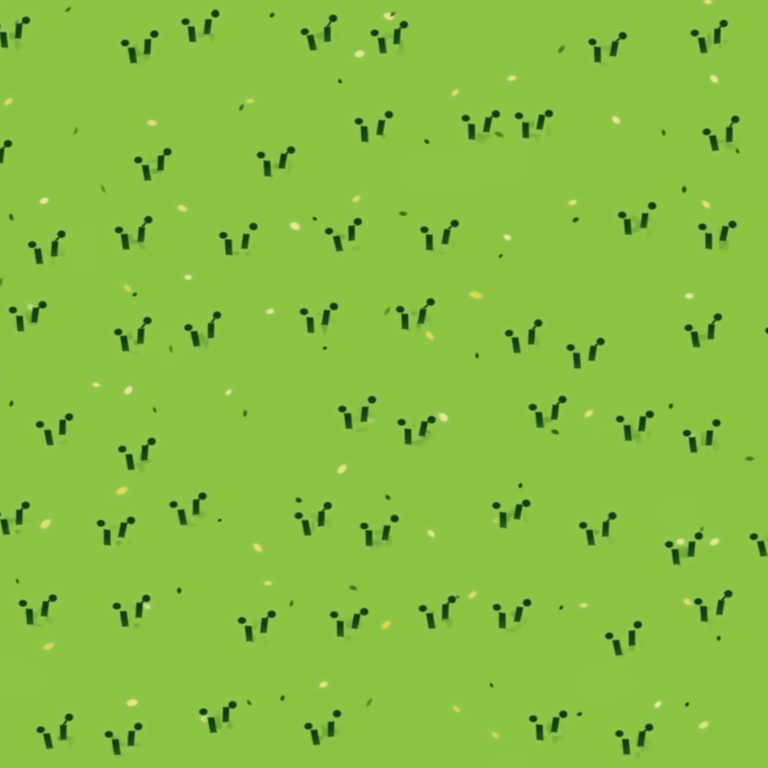
Give the GLSL for this texture, as a WebGL 1 fragment shader.

```glsl
precision highp float;
// A flat green meadow strewn with small dark two-stemmed sprouts, pale petals
// and dark specks. Each kind is scattered by one jittered mark per cell of a
// grid whose rows are shifted at random.
uniform vec2 u_resolution;

float hash(vec2 p) {
  vec3 q = fract(vec3(p.xyx) * vec3(0.1031, 0.1030, 0.0973));
  q += dot(q, q.yzx + 33.33);
  return fract((q.x + q.y) * q.z);
}

float noise(vec2 p) {
  vec2 i = floor(p), f = fract(p);
  f = f * f * (3.0 - 2.0 * f);
  return mix(mix(hash(i), hash(i + vec2(1, 0)), f.x),
             mix(hash(i + vec2(0, 1)), hash(i + vec2(1, 1)), f.x), f.y);
}

mat2 rotation(float a) {
  return mat2(cos(a), sin(a), -sin(a), cos(a));
}

// Offset from the mark of this cell, in hundredths of the canvas.
vec2 scatter(vec2 p, float count, float jitter, float seed, out vec2 id) {
  vec2 q = p * count;
  q.x += hash(vec2(floor(q.y), seed)) + 3.0;
  id = floor(q) + seed;
  vec2 shift = vec2(hash(id + 0.37), hash(id + 7.71)) - 0.5;
  return (fract(q) - 0.5 - shift * jitter) * 100.0 / count;
}

float segment(vec2 p, vec2 a, vec2 b) {
  vec2 d = b - a;
  return length(p - a - d * clamp(dot(p - a, d) / dot(d, d), 0.0, 1.0));
}

float box(vec2 p, vec2 halfSize) {
  vec2 d = abs(p) - halfSize;
  return length(max(d, 0.0)) + min(max(d.x, d.y), 0.0) - 0.12;
}

float fill(float d, float blur) {
  return smoothstep(blur, -blur, d);
}

// Two upright stems, the right one higher, each with a bud on its outer side.
float sprout(vec2 p, vec2 id) {
  float wobble = hash(id + 3.1) - 0.5;
  vec2 leftStem = p - vec2(-1.0 + 0.3 * wobble, -0.75);
  vec2 rightStem = p - vec2(1.0, 0.3 + 0.4 * wobble);
  leftStem.x += 0.12 * leftStem.y;
  rightStem.x -= 0.1 * rightStem.y;
  float d = min(box(leftStem, vec2(0.31, 0.88)), box(rightStem, vec2(0.29, 0.85)));
  vec2 leftBud = vec2(-1.9, 0.9 + 0.3 * wobble);
  vec2 rightBud = vec2(1.95, 1.9 - 0.4 * wobble);
  d = min(d, length((p - leftBud) * vec2(0.9, 1.1)) - 0.47);
  d = min(d, length((p - rightBud) * vec2(0.95, 1.05)) - 0.5);
  // Some buds hang on a thin twig.
  float twig = 0.22 * step(0.45, hash(id + 5.3)) - 0.1;
  d = min(d, segment(p, rightBud, vec2(1.1, 1.1)) - twig);
  return d;
}

void main() {
  vec2 p = gl_FragCoord.xy / u_resolution.y;
  vec2 id;

  // Nearly even grass
  vec3 color = vec3(0.55, 0.77, 0.26) + 0.012 * (noise(p * 9.0) - 0.5);

  // Pale petals with a faint glow
  vec2 q = scatter(p, 7.4, 0.8, 40.0, id);
  float kind = hash(id + 2.9);
  float shown = step(hash(id + 6.1), 0.92);
  q = rotation(1.6 * (hash(id + 1.3) - 0.5)) * q;
  float petal = length(q * vec2(0.82 - 0.2 * kind, 1.15)) - 0.3 - 0.22 * hash(id + 4.4);
  vec3 petalColor = mix(vec3(0.9, 0.92, 0.6), vec3(0.84, 0.85, 0.26), kind * kind);
  color = mix(color, vec3(0.57, 0.77, 0.35), 0.6 * shown * fill(petal - 0.4, 0.5));
  color = mix(color, petalColor, shown * fill(petal, 0.22));

  // Dark specks, some of them faded
  q = scatter(p, 7.7, 0.8, 90.0, id);
  kind = hash(id + 2.9);
  shown = step(hash(id + 6.1), 0.9);
  q = rotation(6.3 * hash(id + 1.3)) * q;
  q.y += 0.5 * q.x * q.x * (hash(id + 8.2) - 0.5);
  float speck = length(q * vec2(1.0 - 0.45 * kind, 1.2)) - 0.22 - 0.14 * hash(id + 4.4);
  vec3 speckColor = mix(vec3(0.1, 0.3, 0.05), vec3(0.36, 0.57, 0.16), kind * kind);
  color = mix(color, speckColor, shown * fill(speck, 0.2));

  // Sprouts over a pale rim and a soft mottled shade
  q = scatter(p, 8.0, 0.5, 10.0, id);
  shown = step(hash(id + 6.1), 0.92);
  q = rotation(0.22 * (hash(id + 1.3) - 0.5)) * q;
  float d = sprout(q, id);
  color = mix(color, vec3(0.57, 0.77, 0.35), 0.55 * shown * fill(d - 0.55, 0.5));
  float shade = fill(length((q - vec2(0.3, -0.6)) * vec2(0.8, 1.0)) - 1.3, 0.8);
  shade *= smoothstep(0.45, 0.85, noise(p * 130.0));
  color = mix(color, vec3(0.42, 0.64, 0.21), 0.8 * shown * shade);
  float fade = smoothstep(0.4, -1.9, q.y - 0.45 * q.x) * (0.4 + 0.6 * noise(p * 200.0));
  vec3 sproutColor = mix(vec3(0.05, 0.25, 0.05), vec3(0.2, 0.42, 0.1), fade);
  color = mix(color, sproutColor, shown * fill(d, 0.2));

  gl_FragColor = vec4(color, 1.0);
}
```
